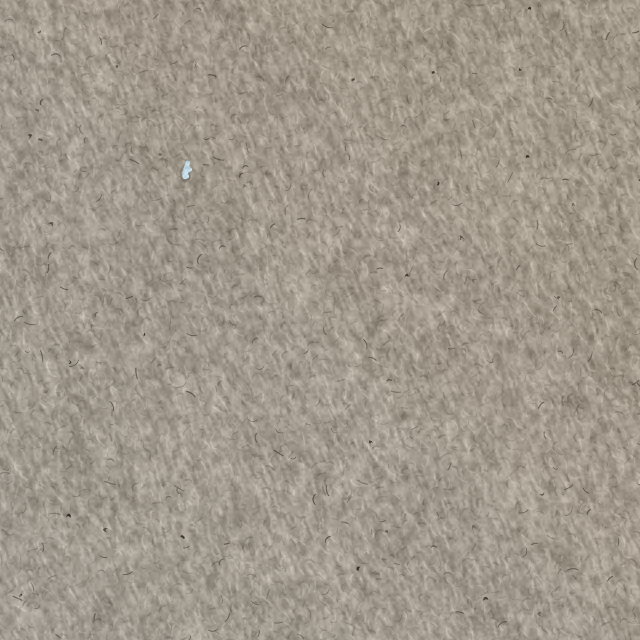
Give the GLSL for this texture, as a WebGL 1 fragment shader.

```glsl
precision highp float;
// Grey-brown recycled cardboard: streaky value noise forms the pulp, and grids
// of short, bent, randomly turned strokes add pale and dark fibres and specks.
// One small bluish paper fleck lies on the upper left.
uniform vec2 u_resolution;

const vec3 PULP = vec3(0.631, 0.598, 0.549);
const vec3 DARK_FIBRE = vec3(0.25, 0.225, 0.19);
const vec3 SPECK = vec3(0.15, 0.13, 0.11);
const vec3 CREAM = vec3(0.80, 0.76, 0.68);
const vec3 FLECK = vec3(0.77, 0.86, 0.90);
const vec3 WARM_SHIFT = vec3(-0.004, -0.010, -0.020);

const float GRAIN_ANGLE = 1.95;               // leans to the upper left
const vec2 GRAIN_FREQ = vec2(65.0, 200.0);    // along, across
const float STREAK_GAIN = 0.13;
const float CLUMP_GAIN = 0.085;
const float FINE_GAIN = 0.085;
const float CLOUD_GAIN = 0.035;
const float PALE_GAIN = 0.075;
const float SHADE_GAIN = 0.095;
const vec2 FLECK_POS = vec2(0.291, 0.735);
const vec2 FLECK_SIZE = vec2(0.008, 0.015);

vec3 hash3(vec2 p) {
  vec3 q = fract(vec3(p.xyx) * vec3(0.1031, 0.1030, 0.0973));
  q += dot(q, q.yxz + 33.33);
  return fract((q.xxy + q.yzz) * q.zyx);
}

float noise(vec2 p) {
  vec2 i = floor(p);
  vec2 f = fract(p);
  f = f * f * (3.0 - 2.0 * f);
  float low = mix(hash3(i).x, hash3(i + vec2(1.0, 0.0)).x, f.x);
  float high = mix(hash3(i + vec2(0.0, 1.0)).x, hash3(i + 1.0).x, f.x);
  return mix(low, high, f.y);
}

// Coordinates along and across a direction.
vec2 turn(vec2 p, float angle) {
  float c = cos(angle);
  float s = sin(angle);
  return vec2(c * p.x + s * p.y, c * p.y - s * p.x);
}

// Scattered strokes, one per chosen cell; size is half length and half width
// in canvas units. Returns the strongest coverage.
float fibres(vec2 uv, float cells, float angle, float spread, vec2 size,
             float density, float seed) {
  vec2 p = uv * cells;
  vec2 home = floor(p);
  float soft = 0.7 * cells / min(u_resolution.x, u_resolution.y);
  float cover = 0.0;
  for (int y = -1; y <= 1; y++) {
    for (int x = -1; x <= 1; x++) {
      vec2 cell = home + vec2(float(x), float(y));
      vec3 place = hash3(cell + seed);
      vec3 look = hash3(cell + seed + 57.3);
      vec2 q = turn(p - cell - place.xy, angle + spread * (place.z - 0.5));
      float halfLength = size.x * cells * mix(0.35, 1.0, look.x);
      float halfWidth = size.y * cells * mix(0.6, 1.2, look.y);
      q.y += (look.y - 0.5) * 0.9 * q.x * q.x / halfLength;
      float d = length(vec2(max(abs(q.x) - halfLength, 0.0), q.y));
      float ink = 1.0 - smoothstep(halfWidth - soft, halfWidth + soft, d);
      float chosen = step(fract(look.z * 7.31 + place.x), density);
      cover = max(cover, ink * chosen * mix(0.3, 1.0, look.z));
    }
  }
  return cover;
}

void main() {
  vec2 uv = gl_FragCoord.xy / min(u_resolution.x, u_resolution.y);

  // Pulp: wavering streaks, clumps, fine grit and faint clouds.
  vec2 waver = vec2(noise(uv * 22.0), noise(uv * 22.0 + 40.0)) - 0.5;
  vec2 along = turn(uv + 0.012 * waver, GRAIN_ANGLE);
  float tone = STREAK_GAIN * (noise(along * GRAIN_FREQ + 300.0) - 0.5);
  tone += CLUMP_GAIN * (noise(uv * 95.0 + 11.0) - 0.5);
  tone += FINE_GAIN * (noise(uv * 240.0 + 70.0) - 0.5);
  tone += CLOUD_GAIN * (noise(uv * 9.0 + 5.0) + noise(uv * 30.0) - 1.0);

  // Soft fibres pressed into the surface.
  tone += PALE_GAIN * fibres(uv, 62.0, GRAIN_ANGLE, 1.3,
                             vec2(0.0100, 0.0014), 0.85, 13.0);
  tone -= SHADE_GAIN * fibres(uv, 70.0, 0.6, 3.1,
                              vec2(0.0065, 0.0013), 0.65, 131.0);
  vec3 color = PULP + tone + WARM_SHIFT * (uv.x + uv.y - 1.0);

  // Distinct dark fibres, black specks and rare cream fibres.
  float dark = fibres(uv, 34.0, 0.6, 2.6, vec2(0.0085, 0.0009), 0.22, 211.0);
  color = mix(color, DARK_FIBRE, 0.75 * dark);
  float speck = fibres(uv, 17.0, 0.5, 3.1, vec2(0.0018, 0.0018), 0.12, 307.0);
  color = mix(color, SPECK, 0.9 * speck);
  float cream = fibres(uv, 15.0, 1.2, 3.1, vec2(0.0080, 0.0014), 0.14, 401.0);
  color = mix(color, CREAM, 0.65 * cream);

  // The paper fleck: a ragged upright oval with a shaded lower edge.
  vec2 f = (uv - FLECK_POS) / FLECK_SIZE;
  float ragged = 0.7 * (noise(uv * 170.0 + 90.0) - 0.5);
  float shadow = 1.0 - smoothstep(0.8, 1.2, length(f + vec2(0.15, 0.2)) + ragged);
  float fleck = 1.0 - smoothstep(0.72, 0.95, length(f) + ragged);
  color = mix(color, DARK_FIBRE, 0.4 * shadow);
  color = mix(color, FLECK + 0.15 * (noise(uv * 210.0) - 0.5), fleck);

  gl_FragColor = vec4(color, 1.0);
}
```
